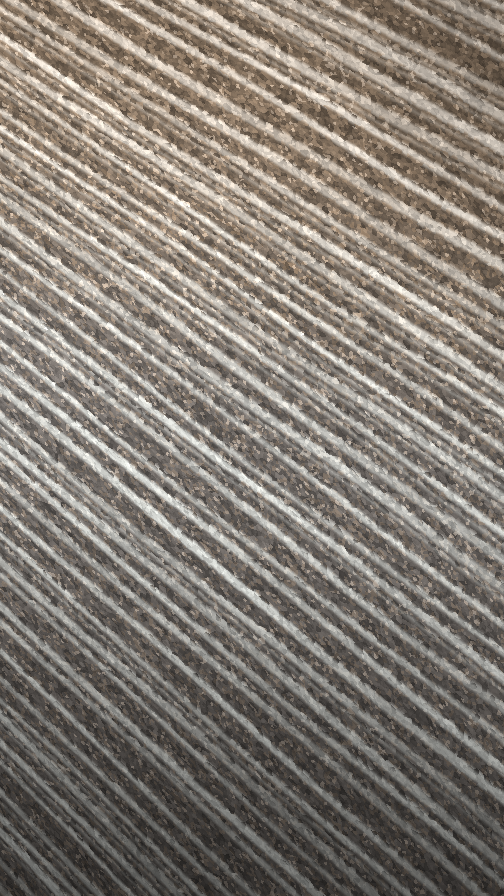
A Shadertoy shader for this texture:

```glsl
// Ribbed woven cloth: pale diagonal cords fanning out over dark, grainy brown yarn.
// A sheared, perspective coordinate numbers the cords; each gets its own offset,
// width and strength, while stretched cellular noise supplies the fibres.

const float CORDS_PER_HEIGHT = 38.0;
const vec3 YARN_COOL = vec3(0.39, 0.37, 0.355);
const vec3 YARN_WARM = vec3(0.45, 0.385, 0.32);
const vec3 CORD_COOL = vec3(0.90, 0.91, 0.89);
const vec3 CORD_WARM = vec3(0.92, 0.88, 0.83);

float hash1(float n) {
    return fract(sin(n * 127.1 + 3.7) * 4375.85);
}

vec2 hash2(vec2 p) {
    vec3 q = fract(p.xyx * vec3(0.1031, 0.1030, 0.0973));
    q += dot(q, q.yzx + 33.33);
    return fract((q.xx + q.yz) * q.zy);
}

// x: distance to the nearest fibre, y: random tone of that fibre
vec2 cellular(vec2 p) {
    vec2 cell = floor(p);
    vec2 nearest = vec2(8.0, 0.0);
    for (int j = -1; j <= 1; j++) {
        for (int i = -1; i <= 1; i++) {
            vec2 id = cell + vec2(i, j);
            vec2 seed = hash2(id);
            float d = length(id + seed - p);
            if (d < nearest.x) nearest = vec2(d, hash2(id + 71.0).x);
        }
    }
    return nearest;
}

// Slow layered sines, roughly -1 to 1
float sway(vec2 p) {
    return 0.5 * sin(p.x * 6.0 + p.y * 9.0)
         + 0.3 * sin(p.x * 15.0 - p.y * 13.0 + 1.7)
         + 0.2 * sin(p.x * 31.0 + p.y * 23.0 + 4.1);
}

// Soft stripe profile around a centre line
float stripe(float dist, float halfWidth, float blur) {
    return 1.0 - smoothstep(halfWidth - blur, halfWidth + blur, abs(dist));
}

// Coverage of the pale cords at position t across and s along them
float cords(float t, float s, float blur) {
    float cover = 0.0;
    float base = floor(t);
    for (int k = -1; k <= 1; k++) {
        float id = base + float(k);
        float bend = 0.09 * sin(s * 7.0 + id * 2.3);
        float centre = id + 0.5 + 0.42 * (hash1(id) - 0.5) + bend;
        float width = mix(0.12, 0.21, hash1(id + 90.0));
        float strength = mix(0.70, 1.0, hash1(id + 170.0));
        strength *= 0.92 + 0.12 * sin(s * 11.0 + id * 4.7);
        cover = max(cover, strength * stripe(t - centre, width, blur));

        // Some cords carry a faint, thin companion
        float paired = step(0.68, hash1(id + 260.0));
        float thin = stripe(t - centre - 0.42, 0.07, blur);
        cover = max(cover, 0.42 * paired * thin);
    }
    return cover;
}

// Dim lower edge, broad glow above the middle, shaded upper right corner
float lighting(vec2 p) {
    float light = mix(0.48, 1.0, smoothstep(-0.02, 0.50, p.y + 0.12 * p.x));
    light += 0.16 * exp(-8.0 * dot(p - vec2(0.10, 0.72), p - vec2(0.10, 0.72)));
    light -= 0.18 * smoothstep(0.30, 0.0, length(p - vec2(0.60, 0.98)));
    return light + 0.035 * sway(p);
}

void mainImage(out vec4 fragColor, in vec2 fragCoord) {
    vec2 p = fragCoord / iResolution.y;

    // Cords steepen toward the bottom, so their left-edge height labels them
    float across = (1.0 - p.y - 0.62 * p.x) / (1.0 + 0.45 * p.x);
    float along = p.x * 1.25 - 0.35 * p.y;

    // Fibre grain, stretched along the cords
    vec2 grain = cellular(vec2(along * 115.0, across * 230.0));
    vec2 fleck = cellular(vec2(along * 210.0, across * 330.0) + 40.0);

    float t = across * CORDS_PER_HEIGHT + 0.07 * sway(p) + 0.10 * (grain.y - 0.5);
    float blur = max(0.10, CORDS_PER_HEIGHT * 1.1 / iResolution.y);
    float cover = cords(t, along, blur);

    // Brown tint toward the top, cool grey in the middle
    float warmth = smoothstep(0.55, 1.0, p.y + 0.25 * p.x);
    float brownFibre = 0.45 * step(0.72, fleck.y);
    vec3 yarn = mix(YARN_COOL, YARN_WARM, clamp(warmth + brownFibre, 0.0, 1.0));
    vec3 cord = mix(CORD_COOL, CORD_WARM, warmth);

    // Yarn is rougher than the cords; a few fibres glint
    yarn *= 0.76 + 0.46 * grain.y + 0.26 * (fleck.y - 0.5) - 0.12 * (grain.x - 0.5);
    yarn += 0.16 * smoothstep(0.86, 1.0, fleck.y);
    yarn += 0.06 * exp(-10.0 * length(p - vec2(0.0, 0.58)));
    cord *= 0.93 + 0.16 * (grain.y - 0.5) + 0.14 * (fleck.y - 0.5);

    vec3 color = mix(yarn, cord, cover) * lighting(p);
    fragColor = vec4(clamp(color, 0.0, 1.0), 1.0);
}
```
